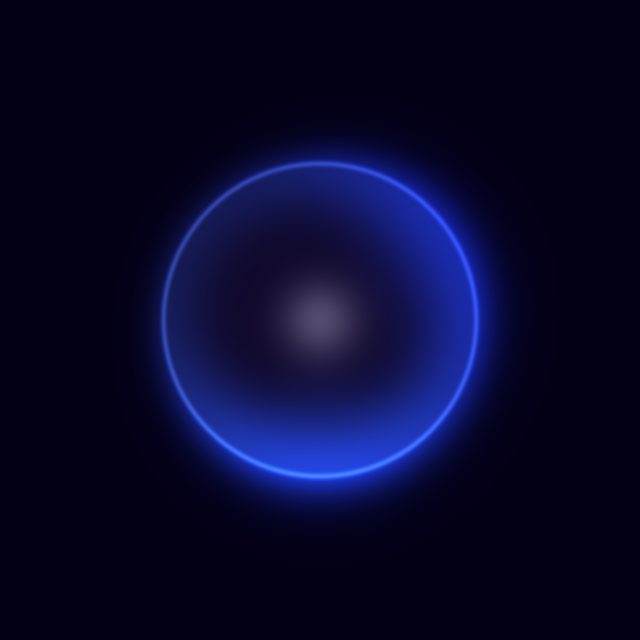
A Shadertoy shader for this background:

```glsl
// A glowing blue orb on a near-black field: a thin bright ring, a soft inner rim,
// an outer halo and a pale core. All are Gaussian falloffs of the distance to a
// circle, tinted by two angular lobes that brighten the right and bottom sides.

#define RING_RADIUS 0.2445
#define RING_WIDTH 0.0045
#define CORE_RADIUS 0.060
#define RIM_DEPTH_MIN 0.068
#define RIM_DEPTH_MAX 0.100
#define HALO_MIN 0.024
#define HALO_MAX 0.036
#define SIDE_ANGLE 0.52
#define BOTTOM_ANGLE -1.5708

const vec3 NIGHT = vec3(0.010, 0.000, 0.083);
const vec3 BODY = vec3(0.058, 0.030, 0.165);
const vec3 CORE = vec3(0.270, 0.260, 0.265);
const vec3 RIM_BASE = vec3(0.080, 0.100, 0.320);
const vec3 RIM_SIDE = vec3(0.020, 0.070, 0.360);
const vec3 RIM_BOTTOM = vec3(0.060, 0.170, 0.560);
const vec3 RING_BASE = vec3(0.110, 0.170, 0.330);
const vec3 RING_BOTTOM = vec3(0.040, 0.120, 0.050);

float gaussian(float x, float width) {
    float t = x / width;
    return exp(-t * t);
}

// Smooth angular highlight: 1 at the centre angle, 0 on the opposite side.
float lobe(float angle, float centre, float sharpness) {
    return pow(0.5 + 0.5 * cos(angle - centre), sharpness);
}

void mainImage(out vec4 fragColor, in vec2 fragCoord) {
    vec2 p = (fragCoord - 0.5 * iResolution.xy) / min(iResolution.x, iResolution.y);
    float radius = length(p);
    float angle = atan(p.y, p.x + 1e-6);
    float edge = radius - RING_RADIUS;

    // Light around the circle
    float side = lobe(angle, SIDE_ANGLE, 3.0);
    float bottom = lobe(angle, BOTTOM_ANGLE, 4.0);
    float power = clamp(side + bottom, 0.0, 1.0);
    vec3 rim = RIM_BASE + RIM_SIDE * side + RIM_BOTTOM * bottom;

    // Orb interior: dark body, glowing rim and pale core
    float rimGlow = gaussian(edge, mix(RIM_DEPTH_MIN, RIM_DEPTH_MAX, power));
    vec3 interior = mix(BODY, rim, rimGlow);
    interior += CORE * gaussian(radius, CORE_RADIUS);

    // Exterior: tight halo plus a wide, faint blue spill
    float outer = max(edge, 0.0);
    float halo = exp(-pow(outer / mix(HALO_MIN, HALO_MAX, power), 1.35));
    vec3 exterior = NIGHT + (rim - NIGHT) * halo * vec3(0.75, 0.78, 0.88);
    exterior += vec3(0.0, 0.0, 0.055) * (0.25 + 0.75 * power) * exp(-outer / 0.05);

    // Bright ring over the boundary
    vec3 color = mix(interior, exterior, smoothstep(-0.004, 0.004, edge));
    color += (RING_BASE + RING_BOTTOM * bottom) * gaussian(edge, RING_WIDTH);

    fragColor = vec4(clamp(color, 0.0, 1.0), 1.0);
}
```
